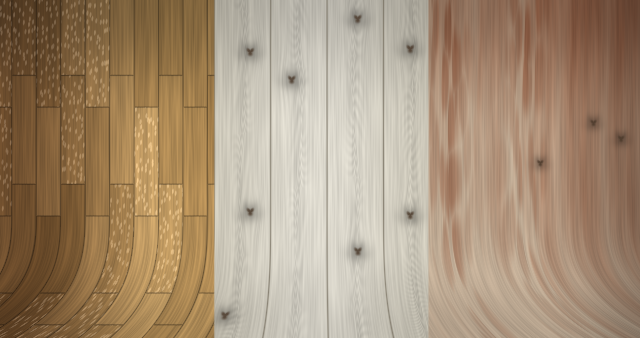
Give the GLSL for this texture, as a Shadertoy shader.

```glsl
// Three wood backdrops side by side: oak parquet, pale pine boards, reddish veneer.
// Each is a flat material seen through a sweep that flares outward near the floor;
// grain comes from layered sines, fibres and flecks from stretched cellular noise.

const float LEFT_EDGE = 0.636, RIGHT_EDGE = 1.272, MIDDLE = 0.95;

vec2 hash2(vec2 c) {
    return fract(sin(vec2(dot(c, vec2(127.1, 311.7)), dot(c, vec2(269.5, 183.3)))) * 43758.5);
}

// Cellular noise: distance to the nearest scattered point
float cells(vec2 p) {
    vec2 base = floor(p);
    float nearest = 2.0;
    for (int j = -1; j <= 1; j++)
        for (int i = -1; i <= 1; i++) {
            vec2 c = base + vec2(i, j);
            nearest = min(nearest, length(c + hash2(c) - p));
        }
    return nearest;
}

// Layered sines, each bent by the sum before it
float grain(vec2 p) {
    float sum = 0.0, amp = 0.5;
    for (int i = 0; i < 5; i++) {
        sum += amp * sin(p.x + 1.7 * sum + sin(p.y + float(i) * 2.1));
        p = p * vec2(1.93, 1.4) + vec2(1.7, 2.3);
        amp *= 0.62;
    }
    return sum;
}

float fibres(vec2 p) { return cells(p * vec2(150.0, 5.0)) - 0.45; }

float bump(float x, float width) { return exp(-x * x / (width * width)); }

float line(float d, float width, float px) {
    return 1.0 - smoothstep(width - px, width + px, abs(d));
}

// Undo the outward flare of the sweep
vec2 unbend(vec2 p, float flare) {
    float t = max(p.y - 0.62, 0.0) / 0.38;
    return vec2(MIDDLE + (p.x - MIDDLE) / (1.0 + flare * t * t * t), p.y);
}

// Dark core with a soft brown halo
vec3 addKnot(vec3 col, vec2 d, float radius) {
    float r = length(d * vec2(1.0, 1.15)) / radius;
    r += 0.25 * sin(atan(d.y, d.x) * 3.0 + d.x * 90.0);
    col *= 1.0 - 0.28 * exp(-r * r * 0.22);
    return mix(col, vec3(0.30, 0.23, 0.17), 0.8 * (1.0 - smoothstep(0.25, 1.15, r)));
}

vec3 parquet(vec2 p, vec2 screen, float px) {
    const vec2 SIZE = vec2(0.0726, 0.322);
    float u = (p.x - 0.035) / SIZE.x;
    float column = floor(u);
    float v = (p.y - mix(0.223, 0.317, mod(column, 2.0))) / SIZE.y;
    vec2 id = vec2(column, floor(v));
    vec2 f = fract(vec2(u, v));
    vec2 edge = min(f, 1.0 - f) * SIZE;
    vec2 tone = hash2(id + 7.0);

    vec3 col = mix(vec3(0.42, 0.30, 0.175), vec3(0.74, 0.60, 0.38), smoothstep(0.0, 0.56, screen.x));
    col *= mix(0.72, 1.0, smoothstep(-0.05, 0.45, screen.y));
    col *= 1.0 - 0.10 * smoothstep(0.75, 1.0, screen.y);
    col *= mix(vec3(0.88, 0.84, 0.78), vec3(1.10, 1.10, 1.12), tone.x);
    vec2 g = p + tone * 9.0;
    col *= 1.0 + 0.055 * grain(g * vec2(110.0, 9.0)) + 0.20 * fibres(g);

    // Pale ray flecks on a few planks
    float fleck = 1.0 - smoothstep(0.12, 0.34, cells(vec2(g.x * 75.0 + g.y * 18.0, g.y * 26.0 - g.x * 30.0)));
    col += 0.13 * fleck * step(0.62, tone.y);
    float seam = max(line(edge.x, 0.0014, px), line(edge.y, 0.0013, px));
    return mix(col, col * 0.48, 0.8 * seam);
}

vec3 pine(vec2 p, vec2 screen, float px) {
    const vec2 KNOTS[8] = vec2[8](vec2(0.743, 0.153), vec2(0.743, 0.626), vec2(0.866, 0.235), vec2(1.062, 0.055),
        vec2(1.062, 0.743), vec2(1.218, 0.144), vec2(1.218, 0.636), vec2(0.691, 0.933));
    float u = (p.x - LEFT_EDGE) / 0.1675;
    float board = floor(u), across = fract(u) - 0.5;
    vec2 g = p + hash2(vec2(board, 3.0)) * 5.0;
    for (int i = 0; i < 8; i++) {
        vec2 d = p - KNOTS[i];
        g.x -= 0.75 * d.x * exp(-dot(d * vec2(35.0, 16.0), d * vec2(35.0, 16.0)));
    }
    vec3 col = mix(vec3(0.79, 0.77, 0.71), vec3(0.87, 0.855, 0.81), bump(screen.x - MIDDLE, 0.24));
    col *= mix(0.83, 1.0, smoothstep(-0.05, 0.4, screen.y)) * (1.0 - 0.08 * smoothstep(0.7, 1.0, screen.y));
    col *= 1.0 + 0.022 * grain(g * vec2(130.0, 5.0)) + 0.11 * fibres(g);

    // Nested long ovals along the heart of each board
    float along = mod(g.y, 0.36) - 0.18;
    float ring = length(vec2(across * 2.2 + 0.12 * sin(g.y * 7.0), along));
    col *= 1.0 - 0.07 * bump(across, 0.13) * (0.5 + 0.5 * sin(ring * 190.0));
    for (int i = 0; i < 8; i++) col = addKnot(col, p - KNOTS[i], 0.014);
    return mix(col, vec3(0.42, 0.39, 0.33), 0.75 * line((0.5 - abs(across)) * 0.1675, 0.0016, px));
}

vec3 veneer(vec2 p, vec2 screen) {
    const vec2 KNOTS[3] = vec2[3](vec2(1.762, 0.363), vec2(1.604, 0.482), vec2(1.844, 0.41));
    float bands = grain(p * vec2(48.0, 5.0));
    float patches = 1.0 - smoothstep(0.25, 0.6, cells(vec2(p.x * 38.0 + 0.5 * bands, p.y * 4.5)));
    float streaky = bump(p.x - 1.335, 0.06) + 0.9 * bump(p.x - 1.555, 0.06);
    float red = 0.25 + 0.2 * bands + 0.55 * (patches - 0.25) * streaky + 0.40 * smoothstep(1.5, 1.75, p.x);
    red += 0.45 * (1.0 - smoothstep(0.0, 0.42, screen.y)) - 0.35 * smoothstep(0.55, 0.95, screen.y);
    vec3 col = mix(vec3(0.76, 0.68, 0.59), vec3(0.60, 0.42, 0.32), clamp(red, 0.0, 1.15));
    col *= 1.0 + 0.03 * grain(p * vec2(150.0, 8.0)) + 0.12 * fibres(p);
    col *= mix(0.84, 1.0, smoothstep(-0.05, 0.35, screen.y)) * (1.0 - 0.22 * smoothstep(1.6, 1.95, screen.x));
    col *= 1.0 - 0.08 * smoothstep(0.8, 1.0, screen.y);
    for (int i = 0; i < 3; i++) col = addKnot(col, p - KNOTS[i], 0.011);
    return col;
}

void mainImage(out vec4 fragColor, in vec2 fragCoord) {
    // Height is one unit, measured downward from the top
    vec2 uv = fragCoord / iResolution.xy;
    vec2 p = vec2(uv.x * 1.9, 1.0 - uv.y);
    float px = 1.0 / iResolution.y;
    vec3 col = parquet(unbend(p, 0.30), p, px);
    col = mix(col, pine(unbend(p, 0.16), p, px), smoothstep(-px, px, p.x - LEFT_EDGE));
    col = mix(col, veneer(unbend(p, 0.35), p), smoothstep(-px, px, p.x - RIGHT_EDGE));
    fragColor = vec4(clamp(col, 0.0, 1.0), 1.0);
}
```
